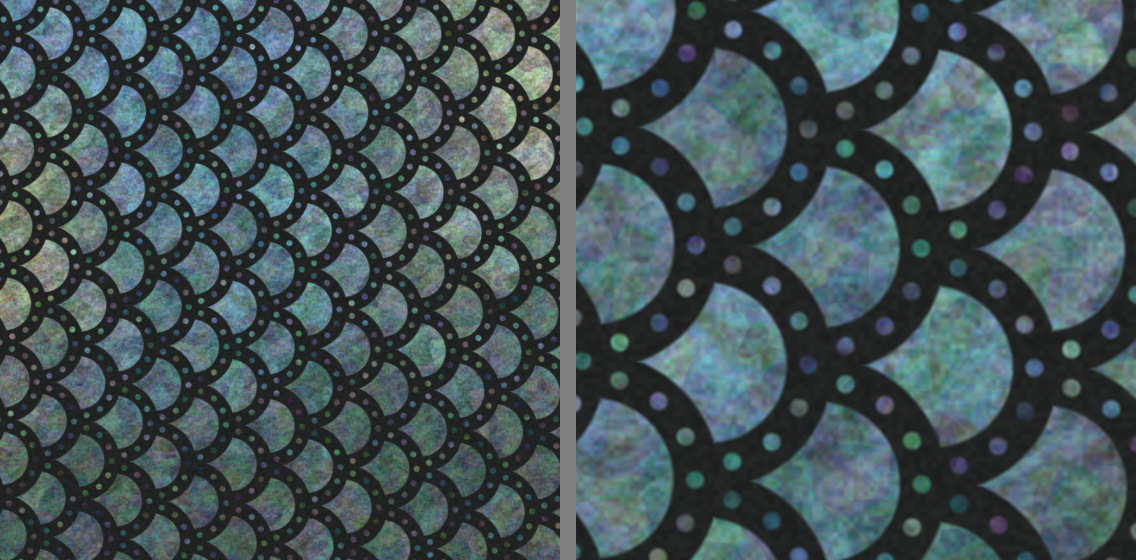
Left: the whole. Right: its middle third, enlarged.
Write a Shadertoy shader that draws this pattern.

```glsl
// Sideways fish-scale fabric: iridescent foil fans edged by black bands with foil dots.

const float TAU = 6.2831853;
const float ROW_ASPECT = 1.045;      // row pitch over column pitch
const float FAN_RADIUS = 0.357;      // lengths below are in column pitches
const float BAND_RADIUS = 0.562;
const float DOT_RING = 0.453;
const float DOT_RADIUS = 0.039;
const float DOT_STEP = TAU * 0.0695; // angle between dots

float hash(vec2 p) {
    vec3 q = fract(p.xyx * vec3(0.1031, 0.1030, 0.0973));
    q += dot(q, q.yzx + 33.33);
    return fract((q.x + q.y) * q.z);
}

float valueNoise(vec2 p) {
    vec2 cell = floor(p), f = fract(p);
    f = f * f * (3.0 - 2.0 * f);
    vec2 e = vec2(0.0, 1.0);
    return mix(mix(hash(cell), hash(cell + e.yx), f.x),
               mix(hash(cell + e.xy), hash(cell + e.yy), f.x), f.y);
}

vec3 rainbow(float hue) {
    return cos(TAU * (hue - vec3(0.0, 0.33, 0.67)));
}

// Softly joined Voronoi shards: x is a random hue, y a random brightness.
vec2 shards(vec2 p) {
    vec2 home = floor(p), sum = vec2(0.0);
    float total = 0.0;
    for (int j = -1; j <= 1; j++)
    for (int i = -1; i <= 1; i++) {
        vec2 cell = home + vec2(i, j);
        vec2 seed = cell + vec2(hash(cell), hash(cell + 71.0));
        float weight = exp(-22.0 * length(p - seed));
        sum += weight * vec2(hash(cell + 19.0), hash(cell + 43.0));
        total += weight;
    }
    return sum / total;
}

// Broad drift of the reflected light over the cloth.
vec3 sheen(vec2 uv) {
    float drift = 0.3 * (valueNoise(uv * 4.0) - 0.5);
    float right = smoothstep(0.45, 0.95, uv.x + drift);
    float top = smoothstep(0.25, 1.0, uv.y + drift);
    float left = 1.0 - smoothstep(0.04, 0.34, uv.x + drift);
    float middle = 1.0 - smoothstep(0.1, 0.4, abs(uv.y - 0.53));
    vec3 light = mix(vec3(0.34, 0.42, 0.41), vec3(0.37, 0.49, 0.57), top);
    light = mix(light, vec3(0.34, 0.49, 0.53), 0.6 * middle * (1.0 - right));
    light = mix(light, vec3(0.53, 0.56, 0.47), right * top);
    light = mix(light, vec3(0.51, 0.52, 0.43), 0.85 * left * middle);
    return light * mix(0.88, 1.04, smoothstep(0.0, 0.6, uv.y));
}

vec3 foil(vec2 uv) {
    vec2 warp = vec2(valueNoise(uv * 35.0), valueNoise(uv * 35.0 + 50.0)) - 0.5;
    vec2 coarse = shards(uv * 31.0 + 0.5 * warp);
    vec2 fine = shards(vec2(uv.x + uv.y, uv.y - uv.x) * 55.0 + warp);
    float streak = valueNoise(vec2(uv.x - 1.3 * uv.y, uv.y + 0.6 * uv.x) * vec2(75.0, 22.0));
    float grain = valueNoise(uv * 330.0) + valueNoise(uv * vec2(150.0, 230.0)) - 1.0;
    float shine = 0.68 + 0.26 * coarse.y + 0.2 * fine.y + 0.2 * streak + 0.24 * grain;
    float speckle = valueNoise(uv * 190.0 + 9.0);
    return sheen(uv) * shine + 0.032 * rainbow(coarse.x + 0.3 * fine.x)
         + 0.03 * rainbow(fine.x + speckle);
}

// Keystoned lattice coordinates, one unit per column pitch.
vec2 latticePoint(vec2 uv) {
    vec2 pitch = vec2(0.1342 * (1.0 - 0.045 * (uv.y - 0.5)),
                      0.1402 * (1.0 + 0.033 * (uv.x - 0.5)));
    return (uv - vec2(0.478, 0.940)) / pitch * vec2(1.0, ROW_ASPECT);
}

// Disc cut on its left by the bands of the two scales behind it.
float fanDistance(vec2 p) {
    vec2 toNeighbour = vec2(p.x + 0.5, abs(p.y) - 0.5 * ROW_ASPECT);
    return max(length(p) - FAN_RADIUS, BAND_RADIUS - length(toNeighbour));
}

float dotIndex(vec2 p) {
    return clamp(round(atan(p.y, p.x) / DOT_STEP), -3.0, 3.0);
}

float dotDistance(vec2 p, float index) {
    float angle = index * DOT_STEP;
    return length(p - DOT_RING * vec2(cos(angle), sin(angle))) - DOT_RADIUS;
}

float coverage(float d, float soft) {
    return 1.0 - smoothstep(-soft, soft, d);
}

void mainImage(out vec4 fragColor, in vec2 fragCoord) {
    vec2 uv = fragCoord / iResolution.y;
    vec2 p = latticePoint(uv);
    float soft = max(8.0 / iResolution.y, 0.012);
    vec3 shine = foil(uv);

    // Black cloth with a faint nap
    float nap = valueNoise(uv * 300.0) - 0.5;
    vec3 color = vec3(0.125, 0.135, 0.13) + 0.04 * nap;

    // Two interleaved sets of scales
    for (int k = 0; k < 2; k++) {
        vec2 shift = 0.5 * float(k) * vec2(1.0, ROW_ASPECT);
        vec2 pitch = vec2(1.0, ROW_ASPECT);
        vec2 id = round((p - shift) / pitch);
        vec2 local = p - shift - id * pitch;
        vec2 seed = id * 2.0 + float(k);

        float scaleTone = 0.92 + 0.16 * hash(seed + 5.0);
        color = mix(color, shine * scaleTone, coverage(fanDistance(local), soft));

        float index = dotIndex(local);
        float tone = hash(seed * 7.0 + index);
        vec3 dotColor = shine * (0.55 + 0.5 * tone) + 0.06 * rainbow(hash(seed * 5.0 - index));
        color = mix(color, dotColor, coverage(dotDistance(local, index), soft));
    }
    fragColor = vec4(clamp(color, 0.0, 1.0), 1.0);
}
```
